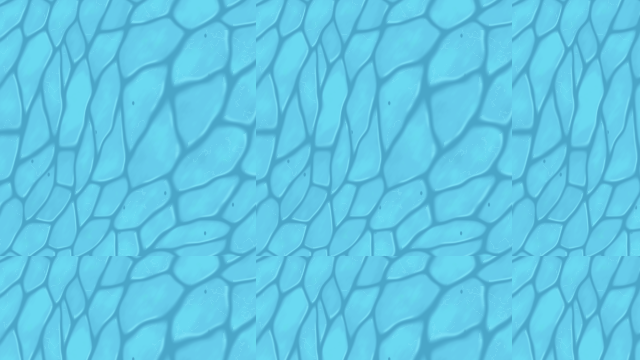
Write a Shadertoy shader that draws this texture.

```glsl
// Pale blue slanted flagstones with worn rims, on a square tile repeated with visible seams.
#define TILE_WIDTH 0.4            // tile side as a share of canvas width
#define GRID vec2(7.0, 6.0)       // stones across and up one tile
#define LEAN vec2(0.55, 0.835)    // direction of the long side of a stone
#define STRETCH vec2(0.68, 1.3)   // distance scale along and across the lean
#define BIG_SPOT vec2(0.78, 0.58) // where the stones grow largest
#define BIG_AMOUNT 0.42
#define JOINT 0.0042              // half width of a joint, in tiles
#define BEVEL 0.013               // width of the shaded rim, in tiles
#define SEED 17.0

const float TAU = 6.28318;
const vec3 JOINT_BLUE = vec3(0.29, 0.655, 0.79);
const vec3 RIM_BLUE   = vec3(0.36, 0.74, 0.87);
const vec3 STONE_BLUE = vec3(0.40, 0.80, 0.92);
const vec3 LIGHT_BLUE = vec3(0.415, 0.85, 0.945);
const vec3 GLINT_BLUE = vec3(0.50, 0.89, 0.97);
const vec3 MOSS_TINT  = vec3(0.39, 0.86, 0.90);

vec3 hash3(vec2 p) {
    vec3 q = fract(vec3(p.xyx) * vec3(0.1031, 0.1030, 0.0973) + SEED * 0.137);
    q += dot(q, q.yxz + 33.33);
    return fract((q.xxy + q.yzz) * q.zyx);
}

float noise(vec2 p) {
    vec2 i = floor(p), f = fract(p);
    f = f * f * (3.0 - 2.0 * f);
    return mix(mix(hash3(i).x, hash3(i + vec2(1, 0)).x, f.x),
               mix(hash3(i + vec2(0, 1)).x, hash3(i + vec2(1, 1)).x, f.x), f.y);
}

float fbm(vec2 p) {
    float sum = 0.0, amp = 0.5;
    for (int i = 0; i < 4; i++) {
        sum += amp * noise(p);
        p = mat2(1.6, 1.2, -1.2, 1.6) * p + 7.3;
        amp *= 0.5;
    }
    return sum / 0.9375;
}

// Lean-aligned space in which the stones are round
vec2 toMetric(vec2 d) {
    return STRETCH * vec2(dot(d, LEAN), dot(d, vec2(LEAN.y, -LEAN.x)));
}

// Offset from g to the site of a cell (xy) and the weight of that site (z)
vec3 site(vec2 cell, vec2 g) {
    vec3 h = hash3(cell + 40.0);
    return vec3(toMetric(cell + 0.1 + 0.8 * h.xy - g), 0.22 * h.z);
}

// Weighted Voronoi: rounded edge distance in tiles, edge normal, stone cell
float stones(vec2 g, out vec2 normal, out vec2 stone) {
    vec3 own = vec3(0);
    float best = 1e5;
    for (int k = 0; k < 25; k++) {
        vec2 cell = floor(g) + vec2(k % 5 - 2, k / 5 - 2);
        vec3 s = site(cell, g);
        float power = dot(s.xy, s.xy) - s.z;
        if (power < best) { best = power; own = s; stone = cell; }
    }
    float sum = 0.0, nearest = 1e5;
    for (int k = 0; k < 25; k++) {
        if (k == 12) continue;
        vec3 s = site(stone + vec2(k % 5 - 2, k / 5 - 2), g);
        vec2 gap = s.xy - own.xy;
        vec2 n = STRETCH * gap;
        float d = 0.5 * (dot(s.xy, s.xy) - s.z - best) / max(length(n), 1e-3);
        d /= GRID.x;
        sum += exp(-150.0 * d);
        if (d < nearest) {
            nearest = d;
            normal = normalize(n.x * LEAN + n.y * vec2(LEAN.y, -LEAN.x));
        }
    }
    return -log(sum) / 150.0;
}

void mainImage(out vec4 fragColor, in vec2 fragCoord) {
    // Tiles hang from the top left corner
    float side = TILE_WIDTH * iResolution.x;
    vec2 uv = fract((fragCoord - vec2(0, iResolution.y)) / side);
    float aa = 1.0 / side;

    // Hand-cut wobble, then a warp that enlarges one area
    vec2 w = uv + 0.018 * (vec2(noise(uv * 14.0), noise(uv * 14.0 + 31.0)) - 0.5);
    w -= BIG_AMOUNT * sin(TAU * (w - BIG_SPOT)) / TAU;
    vec2 normal, stone;
    float edge = stones(w * GRID, normal, stone);
    vec3 id = hash3(stone + 91.0);

    // Stone face: cloudy paint, brush streaks and a pale middle
    vec2 along = vec2(dot(uv, LEAN), dot(uv, vec2(LEAN.y, -LEAN.x)));
    float cloud = fbm(uv * 9.0 + id.xy * 20.0);
    float streak = fbm(along * vec2(14.0, 55.0) + id.yz * 9.0);
    float pale = cloud + 0.35 * (streak - 0.5) + 0.2 * (id.z - 0.5);
    pale += 0.2 * smoothstep(0.01, 0.06, edge);
    vec3 color = mix(STONE_BLUE, LIGHT_BLUE, smoothstep(0.5, 0.85, pale));
    color = mix(color, RIM_BLUE, 0.5 * smoothstep(0.45, 0.2, pale));
    color = mix(color, MOSS_TINT, 0.5 * smoothstep(0.6, 0.8, fbm(uv * 24.0 + 5.0))
                                      * smoothstep(0.02, 0.06, edge));

    // Fine pale scratches and a few dark pits
    float vein = abs(fbm(uv * 12.0 + id.xy * 30.0) - 0.5);
    color = mix(color, GLINT_BLUE, 0.4 * smoothstep(0.012, 0.0, vein) * step(0.5, id.x));
    vec2 pitCell = floor(uv * 18.0);
    vec3 pit = hash3(pitCell + 150.0);
    float pitDist = length((fract(uv * 18.0) - 0.25 - 0.5 * pit.xy) * vec2(1.0, 0.6)) / 18.0;
    color = mix(color, JOINT_BLUE, step(0.95, pit.z) * smoothstep(0.003 + aa, 0.002, pitDist));

    // Shaded rim, broken glint on the lower right, dark joint
    float wear = noise(uv * 22.0 + 60.0);
    float joint = JOINT * (0.55 + 0.9 * wear);
    float lit = dot(normal, normalize(vec2(0.7, -0.7)));
    float rim = 1.0 - smoothstep(joint, joint + BEVEL * (0.6 + 0.6 * wear), edge);
    color = mix(color, RIM_BLUE, rim * (0.75 - 0.25 * lit));
    float glint = smoothstep(0.003 + aa, 0.0, abs(edge - joint - 0.006));
    color = mix(color, GLINT_BLUE, 0.75 * glint * smoothstep(-0.1, 0.7, lit)
                                        * smoothstep(0.3, 0.7, noise(uv * 17.0)));
    color = mix(JOINT_BLUE, color, smoothstep(joint - aa, joint + aa + 0.002, edge));

    fragColor = vec4(color, 1.0);
}
```
